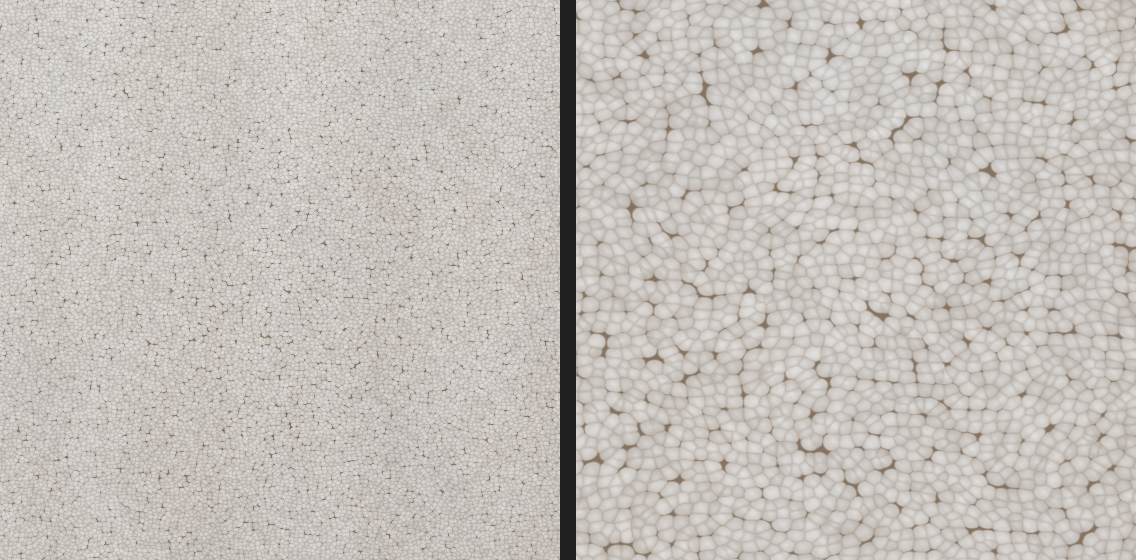
Left, the full canvas; right, a detail of the centre.
Write a three.js fragment shader that draws this texture.

```glsl
varying vec2 vUv;

const vec3 SHADOW = vec3(0.63, 0.59, 0.55);
const vec3 WOOL   = vec3(0.86, 0.85, 0.84);
const vec3 PIT    = vec3(0.49, 0.41, 0.33);
const vec2 TUFTS  = vec2(122.0, 148.0);

vec2 hash2(vec2 p) {
  vec3 q = fract(p.xyx * vec3(0.1031, 0.1030, 0.0973));
  q += dot(q, q.yzx + 33.33);
  return fract((q.xx + q.yz) * q.zy);
}

// Nearest distance, second nearest distance, random value of nearest cell
vec3 cellular(vec2 p, float jitter) {
  vec2 cell = floor(p);
  vec3 found = vec3(8.0, 8.0, 0.0);
  for (int y = -1; y <= 1; y++) {
    for (int x = -1; x <= 1; x++) {
      vec2 id = cell + vec2(float(x), float(y));
      vec2 site = id + 0.5 + jitter * (hash2(id) - 0.5);
      float d = length(p - site);
      if (d < found.x) {
        found = vec3(d, found.x, hash2(id + 57.0).x);
      } else {
        found.y = min(found.y, d);
      }
    }
  }
  return found;
}

// Soft irregular variation, roughly -1 to 1
float layeredSines(vec2 p) {
  float sum = 0.0;
  float weight = 0.5;
  for (int i = 0; i < 4; i++) {
    p += 0.8 * sin(p.yx * 1.3 + float(i) * 2.1);
    sum += weight * sin(p.x) * sin(p.y + 1.7);
    p = mat2(1.4, 1.1, -1.1, 1.4) * p;
    weight *= 0.7;
  }
  return sum;
}

// Broad light falloff with faint upright pile bands
float pileLight(vec2 uv) {
  float falloff = 0.13 * (uv.y - 0.5) - 0.05 * (uv.x - 0.5);
  float bands = 0.025 * sin(uv.x * 19.0 - 2.2) + 0.015 * sin(uv.x * 43.0 + sin(uv.y * 5.0));
  float patches = 0.05 * layeredSines(uv * vec2(13.0, 7.0));
  return falloff + bands + patches;
}

// Rounded tuft with its own brightness and a darker rim
float tuftTone(vec3 tuft) {
  float rim = 1.0 - smoothstep(0.0, 0.35, tuft.y - tuft.x);
  float dome = 0.4 - tuft.x;
  return 0.77 + 0.45 * dome - 0.19 * rim + 0.24 * (tuft.z - 0.5);
}

// Deep gaps where several tufts meet
float pitMask(float nearest, float density) {
  float edge = 0.70 - 0.05 * density;
  return smoothstep(edge, edge + 0.20, nearest);
}

void main() {
  // Tuft rows wander slightly
  vec2 p = vUv * TUFTS;
  p += 0.35 * sin(p.yx * vec2(0.43, 0.37) + 2.0 * sin(p * 0.11));
  vec3 tuft = cellular(p, 0.82);

  // Light, clumps and fine fibres
  float clumps = layeredSines(vUv * 70.0);
  float fibre = sin(p.x * 9.0 + p.y * 5.0 + tuft.z * 40.0);
  float tone = tuftTone(tuft) + pileLight(vUv) + 0.06 * clumps + 0.025 * fibre;
  vec3 color = mix(SHADOW, WOOL, clamp(tone, 0.0, 1.1));

  // Slight warm and cool drift
  color += vec3(0.006, 0.0, -0.006) * layeredSines(vUv * 9.0 + 4.0);

  // Brown gaps, denser toward the lower middle
  float density = 0.9 - 2.2 * length((vUv - vec2(0.52, 0.38)) * vec2(0.9, 0.8));
  float pit = pitMask(tuft.x, density + 0.8 * clumps);
  color = mix(color, PIT, 0.85 * pit);

  gl_FragColor = vec4(color, 1.0);
}
```
